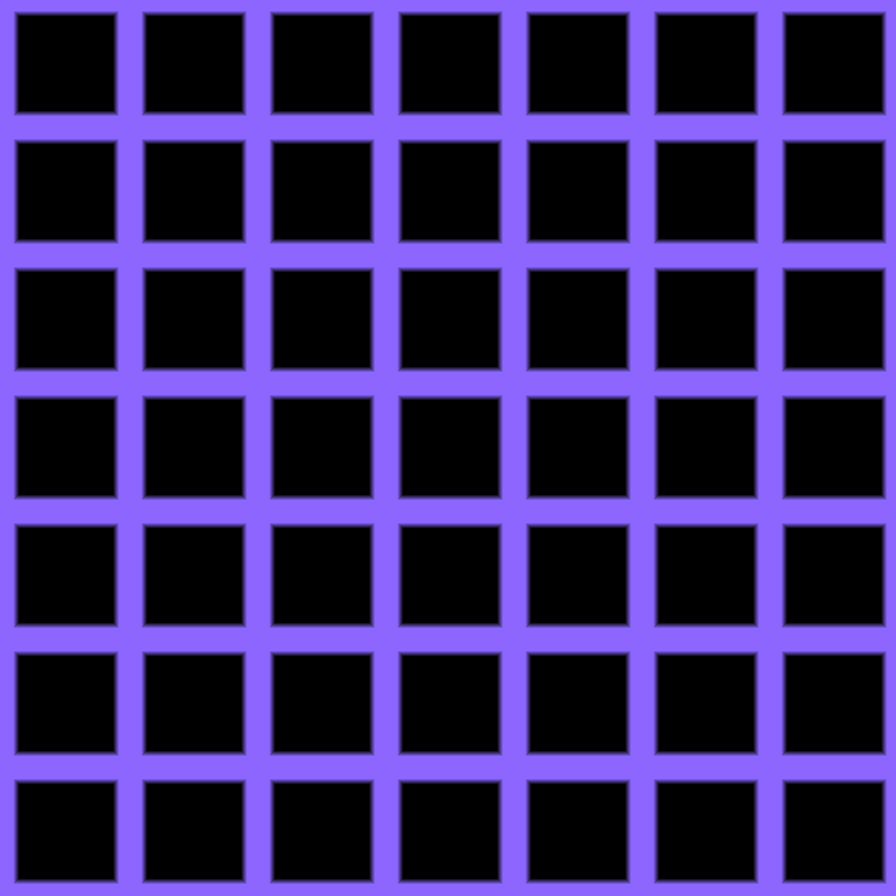
A Shadertoy shader for this pattern:

```glsl
// A seven by seven lattice of black squares on a flat violet ground.
// Each cell measures the box distance from its centre, and a short
// linear ramp across the square's border gives the soft edge.

const float REPEATS = 7.0;

// Signed distance to an axis-aligned square, with mitred outer corners.
float squareDistance(vec2 p, float halfSide) {
    vec2 a = abs(p);
    return max(a.x, a.y) - halfSide;
}

void mainImage(out vec4 fragColor, in vec2 fragCoord) {
    vec2 uv = fragCoord / iResolution.xy;

    // Wrapped cell coordinates, centred on each square.
    vec2 cell = fract((uv - vec2(0.0024, 0.0006)) * REPEATS) - 0.5;
    float dist = squareDistance(cell, 0.39);

    // Soft border, never narrower than one pixel.
    float pixel = REPEATS / min(iResolution.x, iResolution.y);
    float softness = max(0.046, pixel);
    float ground = clamp(dist / softness + 0.5, 0.0, 1.0);

    vec3 violet = vec3(0.55, 0.40, 1.0);
    fragColor = vec4(violet * ground, 1.0);
}
```
